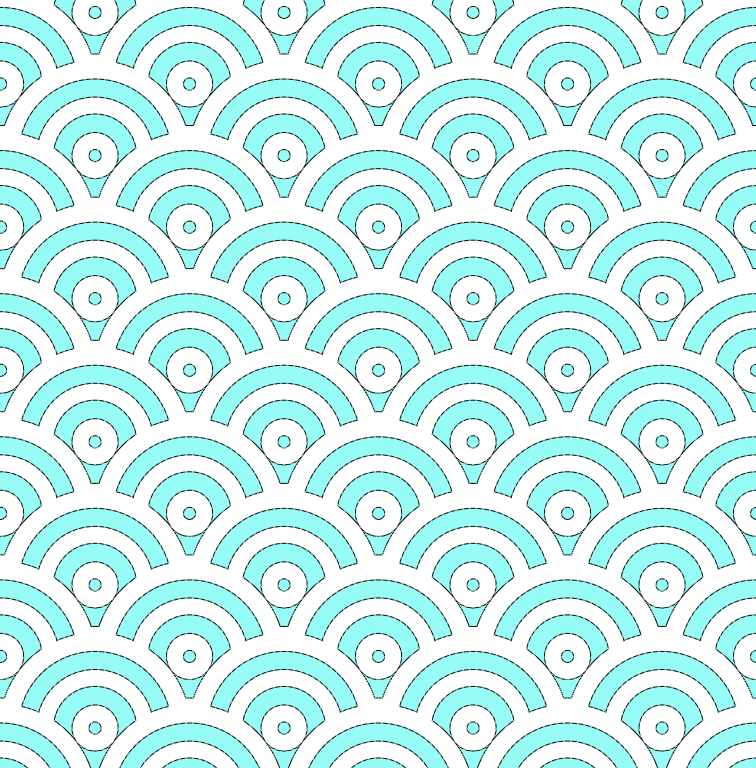
A Shadertoy shader for this pattern:

```glsl
// Overlapping aqua wave scales with thin, broken dark outlines on white.

const float COLUMNS = 4.0;          // scales across the canvas; one scale = 1 unit
const float ROW_STEP = 0.3786;      // height between half-shifted rows
const vec2 FIRST_CENTRE = vec2(0.003, 3.619);
const float SCALE_RADIUS = 0.505;   // white rim that hides the rows above
const float LINE_WIDTH = 0.0055;
const float DASH_LENGTH = 0.036;

const vec3 WHITE = vec3(1.0);
const vec3 AQUA = vec3(0.59, 0.99, 0.96);
const vec3 INK = vec3(0.02, 0.06, 0.06);

// Signed distance to a ring between two radii, given the distance from its centre.
float ring(float r, float inner, float outer) {
    return max(r - outer, inner - r);
}

// Signed distance to the visible aqua parts of one scale centred at the origin.
float waveScale(vec2 p) {
    float r = length(p);
    float body = min(ring(r, 0.3095, 0.405), ring(r, 0.122, 0.22));

    // Trim by the scales in the two rows below
    float side = length(vec2(abs(p.x) - 0.5, p.y + ROW_STEP));
    float below = length(p + vec2(0.0, 2.0 * ROW_STEP));
    body = max(body, SCALE_RADIUS - min(side, below));

    return min(body, r - 0.032);
}

// Position relative to the nearest scale centre in a given row, counted downward.
vec2 rowLocal(vec2 p, float row) {
    vec2 q = p - FIRST_CENTRE + vec2(0.5 * mod(row, 2.0), row * ROW_STEP);
    q.x -= floor(q.x + 0.5);
    return q;
}

// Ink strength along a curve, with short pale gaps.
float brokenInk(vec2 p) {
    float travel = length(p) * atan(abs(p.x), p.y + 1e-5);
    float wave = cos(6.28318 * travel / DASH_LENGTH);
    return mix(0.45, 1.0, smoothstep(-0.9, -0.2, wave));
}

void mainImage(out vec4 fragColor, in vec2 fragCoord) {
    float pixel = COLUMNS / iResolution.x;
    vec2 p = fragCoord * pixel;

    // Closest shape among the rows that can reach this point
    float firstRow = floor((FIRST_CENTRE.y - p.y) / ROW_STEP);
    float d = 1e3;
    vec2 local = vec2(0.0);
    for (int i = 0; i < 3; i++) {
        vec2 q = rowLocal(p, firstRow + float(i));
        float shape = waveScale(q);
        if (shape < d) {
            d = shape;
            local = q;
        }
    }

    // Fill, then outline
    float fill = clamp(0.5 - d / pixel, 0.0, 1.0);
    float line = clamp(0.5 + (0.5 * LINE_WIDTH - abs(d)) / pixel, 0.0, 1.0);
    vec3 colour = mix(WHITE, AQUA, fill);
    colour = mix(colour, INK, line * brokenInk(local));
    fragColor = vec4(colour, 1.0);
}
```
